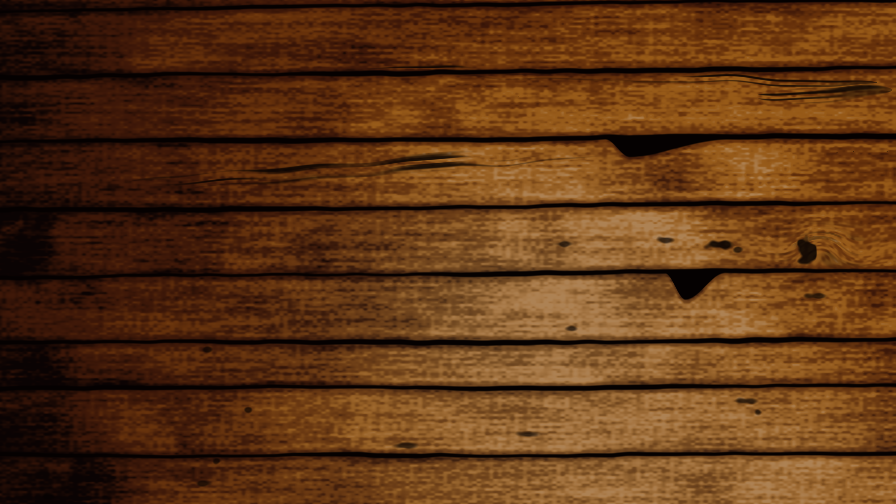
This texture is drawn by a WebGL 1 fragment shader. Its source:

```glsl
precision highp float;
uniform vec2 u_resolution;

const vec3 SOOT  = vec3(0.04, 0.01, 0.01);
const vec3 UMBER = vec3(0.24, 0.09, 0.03);
const vec3 BROWN = vec3(0.40, 0.19, 0.04);
const vec3 AMBER = vec3(0.59, 0.35, 0.09);
const vec3 TAN   = vec3(0.45, 0.31, 0.16);
const vec3 PALE  = vec3(0.68, 0.51, 0.33);

const int   GAPS         = 8;
const float TOP_GAP      = 0.981;
const float PLANK_HEIGHT = 0.1324;
const float NARROWING    = 0.0417;  // taken off the seventh plank
const float GAP_TILT     = 0.012;
const float GAP_HALF     = 0.0042;
const int   DENTS        = 14;
const float GRAIN        = 0.32;
const float SPECKLE      = 0.34;
const float BLOTCH       = 0.65;

float hash(vec2 p) {
  return fract(sin(dot(p, vec2(127.1, 311.7))) * 43758.5453);
}

float noise(vec2 p) {
  vec2 i = floor(p), f = fract(p);
  f = f * f * (3.0 - 2.0 * f);
  return mix(mix(hash(i), hash(i + vec2(1, 0)), f.x),
             mix(hash(i + vec2(0, 1)), hash(i + vec2(1, 1)), f.x), f.y);
}

float fbm(vec2 p) {
  float sum = 0.0, amp = 0.53;
  for (int i = 0; i < 4; i++) {
    sum += amp * noise(p);
    p = p * 2.1 + 7.3;
    amp *= 0.5;
  }
  return sum;
}

// Height of a gap's centre line, tilted and slightly bowed
float gapHeight(float i, float x) {
  float y = TOP_GAP - i * PLANK_HEIGHT + NARROWING * step(5.5, i);
  y += GAP_TILT * (1.0 - i / 8.0) * x;
  return y + 0.007 * (noise(vec2(x * 3.0, i * 9.0)) - 0.5)
           + 0.003 * (noise(vec2(x * 24.0, i * 5.0)) - 0.5);
}

// Broken edge: steep on the left, tapering to the right
float bite(float x, float left, float peak, float right) {
  return smoothstep(left, peak, x) * (1.0 - smoothstep(peak, right, x));
}

float blob(vec2 p, vec2 centre, vec2 size) {
  vec2 q = (p - centre) / size;
  return exp(-dot(q, q));
}

// Bundle of fine cracks running from a to b
float split(vec2 p, vec2 a, vec2 b, float spread) {
  vec2 ab = b - a;
  float t = clamp(dot(p - a, ab) / dot(ab, ab), 0.0, 1.0);
  float d = p.y - mix(a.y, b.y, t) + 0.012 * (noise(p * vec2(11.0, 4.0)) - 0.5);
  float fibres = smoothstep(0.45, 0.85, noise(vec2(p.x * 7.0, d * 190.0)));
  float taper = spread * sqrt(t * (1.0 - t)) * 2.0 + 0.0001;
  return fibres * (1.0 - smoothstep(0.5 * taper, taper, abs(d)));
}

// Ragged elliptical hole
float hole(vec2 p, vec2 centre, vec2 size, float px) {
  float r = length((p - centre) / size) + 0.9 * (noise(p * 75.0) - 0.5);
  float soft = px / min(size.x, size.y) + 0.1;
  return 1.0 - smoothstep(1.0 - soft, 1.0 + soft, r);
}

void main() {
  float px = 1.0 / u_resolution.y;
  vec2 p = gl_FragCoord.xy * px;

  // Gaps between planks, and the index of this plank
  float gap = 1.0, plank = 0.0;
  for (int n = 0; n < GAPS; n++) {
    float i = float(n);
    float above = gapHeight(i, p.x) - p.y;
    float torn = n == 2 ? 0.034 * bite(p.x, 1.20, 1.25, 1.45)
               : n == 4 ? 0.052 * bite(p.x, 1.32, 1.36, 1.44) : 0.0;
    float halfWidth = GAP_HALF * mix(0.6, 1.4, noise(vec2(p.x * 4.0, i * 13.0)));
    gap = min(gap, abs(above) - halfWidth - torn * step(0.0, above));
    plank += step(0.0, above);
  }

  // Wood texture, shifted from plank to plank and bent around a knot
  vec2 knot = vec2(1.60, 0.502);
  float bend = blob(p, knot + vec2(0.04, 0.0), vec2(0.08, 0.04));
  vec2 w = p + vec2(plank * 3.7, 0.03 * bend * sin(p.x * 30.0));
  float grain = noise(w * vec2(9.0, 170.0));
  float speck = noise(w * vec2(120.0, 210.0));
  float blotch = fbm(w * vec2(5.0, 9.0));

  // Light falls from the right; the lower left corner stays black
  float light = smoothstep(-0.25, 1.15, p.x);
  light *= smoothstep(0.0, 0.42, length((p - vec2(0.0, 0.04)) * vec2(1.0, 1.6)) + 0.06);
  light *= 1.0 - 0.22 * smoothstep(0.55, 1.0, p.y);
  light *= 1.0 - 0.12 * smoothstep(1.45, 1.8, p.x);

  // Dark stains and worn, bleached wood
  float stain = blob(p, vec2(0.73, 0.44), vec2(0.16, 0.14))
              + blob(p, vec2(0.82, 0.93), vec2(0.14, 0.06))
              + 0.7 * smoothstep(0.56, 0.74, fbm(w * vec2(7.0, 6.0) + 31.0));
  float bleach = 0.8 * blob(p, vec2(1.05, 0.40), vec2(0.42, 0.24))
               + 0.6 * blob(p, vec2(1.30, 0.02), vec2(0.7, 0.22));

  float tone = 0.08 + 0.62 * light + 0.12 * bleach - 0.36 * stain * blotch;
  tone += (0.3 + 0.7 * light) * (BLOTCH * (blotch - 0.5)
        + GRAIN * (grain - 0.5) + SPECKLE * (speck - 0.5));
  tone += 0.05 * (hash(vec2(plank, 4.0)) - 0.5);
  tone *= mix(0.55, 1.0, smoothstep(0.0, 0.014, gap));

  vec3 warm = mix(SOOT, UMBER, smoothstep(0.0, 0.24, tone));
  warm = mix(warm, BROWN, smoothstep(0.22, 0.46, tone));
  warm = mix(warm, AMBER, smoothstep(0.44, 0.74, tone));
  warm = mix(warm, PALE, smoothstep(0.76, 1.05, tone));
  vec3 worn = mix(SOOT, TAN, smoothstep(0.0, 0.52, tone));
  worn = mix(worn, PALE, smoothstep(0.5, 0.9, tone));
  vec3 colour = mix(warm, worn, clamp(bleach, 0.0, 0.75));

  // Cracks, knots and scattered dents
  float dark = split(p, vec2(0.25, 0.635), vec2(1.24, 0.700), 0.022);
  dark = max(dark, split(p, vec2(0.70, 0.862), vec2(1.74, 0.835), 0.014));
  dark = max(dark, split(p, vec2(1.50, 0.810), vec2(1.77, 0.822), 0.018));
  dark = max(dark, hole(p, vec2(1.43, 0.514), vec2(0.023, 0.008), px));
  dark = max(dark, hole(p, knot, vec2(0.020, 0.024), px));
  dark = max(dark, 0.6 * bend * smoothstep(0.5, 0.8, noise(w * vec2(20.0, 150.0))));
  for (int n = 0; n < DENTS; n++) {
    float i = float(n);
    vec2 at = vec2(1.75 * hash(vec2(i, 1.0)), 0.55 * hash(vec2(i, 2.0)));
    vec2 size = vec2(0.006 + 0.016 * hash(vec2(i, 3.0)), 0.005);
    dark = max(dark, 0.8 * hole(p, at, size, px));
  }
  dark = max(0.85 * dark, 1.0 - smoothstep(-px, px, gap));

  gl_FragColor = vec4(mix(colour, SOOT * 0.5, dark), 1.0);
}
```
